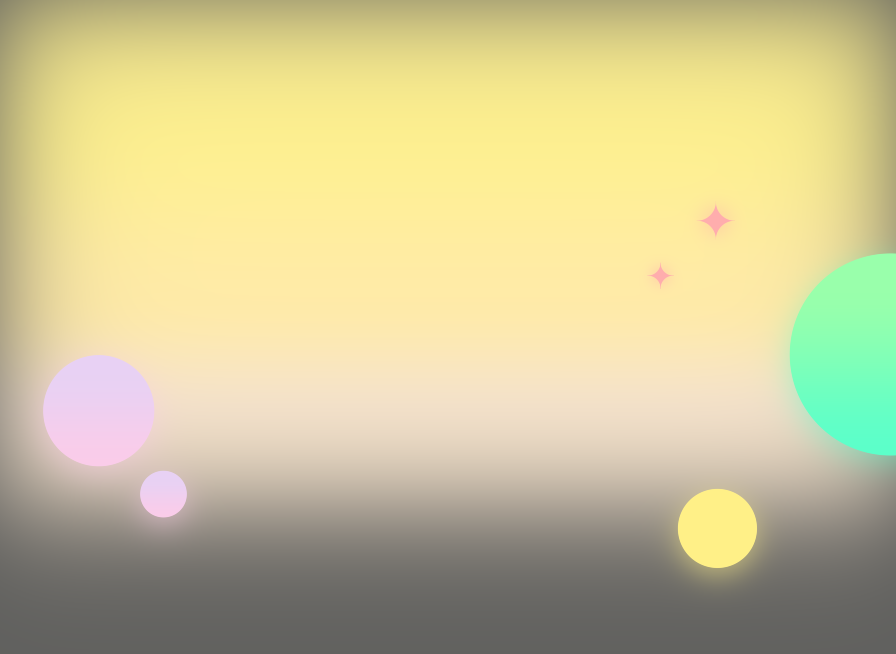
A Shadertoy shader for this background:

```glsl
const vec3 LEMON = vec3(1.0, 0.945, 0.565);
const vec3 PEACH = vec3(1.0, 0.92, 0.66);
const vec3 CREAM = vec3(0.98, 0.905, 0.81);
const vec3 SHADE = vec3(0.375, 0.375, 0.367);
const vec3 LILAC = vec3(0.91, 0.82, 0.955);
const vec3 PINK = vec3(0.98, 0.80, 0.915);
const vec3 LEAF = vec3(0.60, 1.0, 0.67);
const vec3 AQUA = vec3(0.36, 1.0, 0.79);
const vec3 BUTTER = vec3(1.0, 0.94, 0.53);
const vec3 CORAL = vec3(1.0, 0.68, 0.68);

// Coverage of a Gaussian-blurred edge, positive distance is inside
float blurredEdge(float inside, float sigma) {
    return 1.0 / (1.0 + exp(-1.702 * inside / sigma));
}

// Antialiased coverage, negative distance is inside
float fill(float dist, float pixel) {
    return 1.0 - smoothstep(-0.6 * pixel, 0.6 * pixel, dist);
}

// Four concave arcs meeting at sharp tips
float sparkleDistance(vec2 p, float radius) {
    vec2 q = abs(p);
    float arcs = radius - length(q - radius);
    return max(arcs, max(q.x, q.y) - radius);
}

vec3 skyGradient(float y) {
    vec3 sky = mix(CREAM, PEACH, smoothstep(0.36, 0.55, y));
    return mix(sky, LEMON, smoothstep(0.51, 0.82, y));
}

// Soft grey frame, deepest along the bottom
vec3 innerShadow(vec3 color, vec2 p, float aspect) {
    float sides = blurredEdge(p.x, 0.080) * blurredEdge(aspect - p.x, 0.080);
    float ends = blurredEdge(p.y - 0.227, 0.089) * blurredEdge(1.0 - p.y, 0.089);
    return mix(SHADE, color, sides * ends);
}

vec3 drawOrb(vec3 color, vec2 p, float radius, vec3 top, vec3 base,
             vec3 glow, float blur, float strength, float pixel) {
    float drop = 0.012;
    float halo = blurredEdge(radius - length(p + vec2(0.0, drop)), blur);
    color = mix(color, glow, halo * strength);
    vec3 body = mix(base, top, smoothstep(-radius, radius * 0.7, p.y));
    return mix(color, body, fill(length(p) - radius, pixel));
}

vec3 drawSparkle(vec3 color, vec2 p, float radius, float pixel) {
    float halo = exp(-dot(p, p) / (radius * radius * 0.8));
    color = mix(color, CORAL, halo * 0.32);
    return mix(color, CORAL, fill(sparkleDistance(p, radius), pixel));
}

void mainImage(out vec4 fragColor, in vec2 fragCoord) {
    vec2 p = fragCoord / iResolution.y;
    float aspect = iResolution.x / iResolution.y;
    float pixel = 1.0 / iResolution.y;

    // Background
    vec3 color = innerShadow(skyGradient(p.y), p, aspect);

    // Glowing orbs
    color = drawOrb(color, p - vec2(0.151, 0.372), 0.085,
                    LILAC, PINK, PINK, 0.027, 0.50, pixel);
    color = drawOrb(color, p - vec2(0.250, 0.2445), 0.0357,
                    LILAC, PINK, PINK, 0.024, 0.45, pixel);
    color = drawOrb(color, p - vec2(1.097, 0.192), 0.0605,
                    BUTTER, BUTTER, BUTTER, 0.022, 0.50, pixel);
    color = drawOrb(color, p - vec2(aspect - 0.008, 0.458), 0.1545,
                    LEAF, AQUA, AQUA, 0.024, 0.45, pixel);

    // Sparkles
    color = drawSparkle(color, p - vec2(1.0946, 0.6625), 0.029, pixel);
    color = drawSparkle(color, p - vec2(1.010, 0.5786), 0.0196, pixel);

    fragColor = vec4(color, 1.0);
}
```
